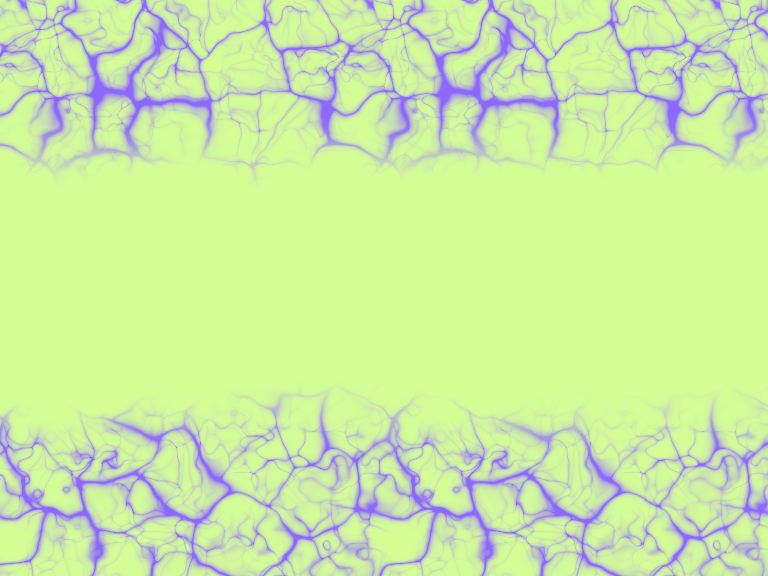
Give the GLSL for this background, as a WebGL 1 fragment shader.

```glsl
precision highp float;
// Violet vein networks fill the top and bottom of a lime field and fade toward its middle.
// Each band layers warped cellular webs that repeat sideways; every link between
// two cells has its own thickness, and links merge into swollen knots where they meet.

uniform vec2 u_resolution;

const vec3 LIME = vec3(0.830, 0.995, 0.578);
const vec3 VIOLET = vec3(0.55, 0.41, 0.99);
const vec3 INK_RESPONSE = vec3(1.12, 1.0, 0.80); // blue tints first, red last
const float CELLS = 6.0; // large cells in one horizontal repeat

vec2 hash2(vec2 p) {
  vec3 q = fract(p.xyx * vec3(0.1031, 0.1030, 0.0973));
  q += dot(q, q.yzx + 33.33);
  return fract((q.xx + q.yz) * q.zy);
}

vec2 wrapX(vec2 id, float period) {
  return vec2(mod(id.x, period), id.y);
}

// Two channels of smooth value noise, periodic in x
vec2 noise2(vec2 p, float period, float seed) {
  vec2 id = floor(p);
  vec2 f = fract(p);
  f = f * f * (3.0 - 2.0 * f);
  vec2 a = hash2(wrapX(id, period) + seed);
  vec2 b = hash2(wrapX(id + vec2(1.0, 0.0), period) + seed);
  vec2 c = hash2(wrapX(id + vec2(0.0, 1.0), period) + seed);
  vec2 d = hash2(wrapX(id + vec2(1.0, 1.0), period) + seed);
  return mix(mix(a, b, f.x), mix(c, d, f.x), f.y);
}

vec2 cellPoint(vec2 id, float period, float seed) {
  return id + 0.08 + 0.84 * hash2(wrapX(id, period) + seed);
}

// Ink of the cell borders: the sum over neighbours thickens the junctions
float web(vec2 p, float period, float seed, float thin, float bold) {
  vec2 home = floor(p);
  vec2 nearId = home;
  vec2 nearest = vec2(0.0);
  float best = 100.0;
  for (int j = -1; j <= 1; j++) {
    for (int i = -1; i <= 1; i++) {
      vec2 id = home + vec2(float(i), float(j));
      vec2 r = cellPoint(id, period, seed) - p;
      float d = dot(r, r);
      if (d < best) {
        best = d;
        nearest = r;
        nearId = id;
      }
    }
  }
  float ink = 0.0;
  for (int j = -2; j <= 2; j++) {
    for (int i = -2; i <= 2; i++) {
      vec2 id = nearId + vec2(float(i), float(j));
      vec2 r = cellPoint(id, period, seed) - p;
      vec2 across = r - nearest;
      if (dot(across, across) > 0.0001) {
        float d = max(dot(0.5 * (r + nearest), normalize(across)), 0.0);
        vec2 link = wrapX(nearId, period) + wrapX(id, period);
        float s = hash2(link + seed + 71.0).x;
        ink += mix(0.3, 1.0, s) * exp(-d / mix(thin, bold, s * s));
      }
    }
  }
  return ink;
}

// Large veins, finer branches and pale membranes of one band
float veins(vec2 p, float seed, float emphasis) {
  vec2 bend = noise2(p * 2.0, CELLS * 2.0, seed + 5.0) - 0.5;
  vec2 curl = noise2(p * 5.0, CELLS * 5.0, seed + 9.0) - 0.5;
  vec2 q = p + 0.34 * bend + 0.10 * curl;
  vec2 patches = noise2(p * 1.5, CELLS * 1.5, seed + 13.0);
  float bold = mix(0.040, 0.060, emphasis) * mix(0.75, 1.2, patches.x);
  float main = web(q, CELLS, seed, 0.02, bold);
  float branch = web(q * 2.0 + 0.5 * curl, CELLS * 2.0, seed + 23.0, 0.03, 0.085);
  float film = web(q * 3.0 + 1.2 * bend, CELLS * 3.0, seed + 37.0, 0.04, 0.14);
  float ink = 1.3 * main;
  ink += 0.75 * branch * smoothstep(0.15, 0.75, patches.y);
  ink += 0.20 * film * smoothstep(0.15, 0.65, patches.x);
  return min(ink, 1.0);
}

void main() {
  vec2 p = gl_FragCoord.xy / u_resolution.y;
  bool upper = p.y > 0.5;

  // Layout of the band, measured in canvas heights
  float repeatWidth = upper ? 0.602 : 0.677;
  vec2 shift = upper ? vec2(-0.243, 0.021) : vec2(-0.429, -0.010);
  float seed = upper ? 3.0 : 41.0;
  float spine = upper ? 0.84 : 0.13;
  float inner = upper ? 0.685 : 0.330;
  float reach = upper ? p.y - inner : inner - p.y;

  // Ragged fade toward the empty middle
  vec2 ragged = noise2(p * 9.0, 512.0, seed + 50.0) - 0.5;
  float fade = smoothstep(0.0, 0.125, reach + 0.05 * ragged.x);

  float ink = 0.0;
  if (fade > 0.0) {
    float offset = (p.y - spine) / 0.12;
    float emphasis = exp(-offset * offset);
    ink = veins((p - shift) * CELLS / repeatWidth, seed, emphasis) * fade;
  }
  gl_FragColor = vec4(mix(LIME, VIOLET, pow(vec3(ink), INK_RESPONSE)), 1.0);
}
```
